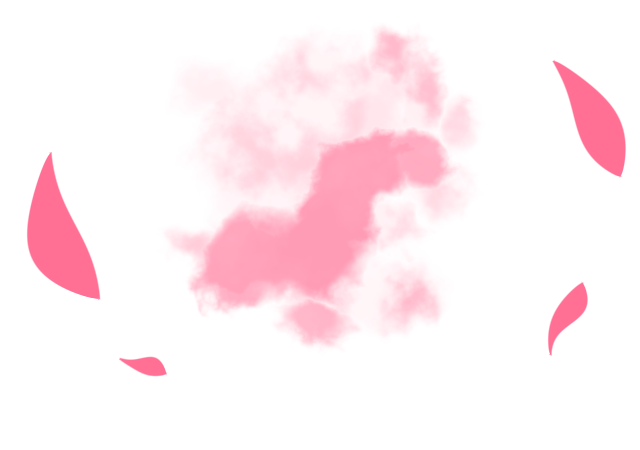
Give the GLSL for this background, as a Shadertoy shader.

```glsl
// A torn pink cloud on white with four loose petals around it.
// The cloud joins soft ellipses in space bent by fractal noise;
// each petal is the area between two bowed edges along an axis.

const float PI = 3.14159;

float hash(vec2 cell) {
    vec3 q = fract(vec3(cell.xyx) * 0.1031);
    q += dot(q, q.yzx + 33.33);
    return fract((q.x + q.y) * q.z);
}

float noise(vec2 p) {
    vec2 i = floor(p), f = fract(p);
    f = f * f * (3.0 - 2.0 * f);
    return mix(mix(hash(i), hash(i + vec2(1, 0)), f.x),
               mix(hash(i + vec2(0, 1)), hash(i + vec2(1, 1)), f.x), f.y);
}

float fbm(vec2 p) {
    float sum = 0.0, weight = 0.5;
    for (int i = 0; i < 5; i++) {
        sum += weight * noise(p);
        p = mat2(1.6, 1.2, -1.2, 1.6) * p + 7.3;
        weight *= 0.5;
    }
    return sum;
}

// Rounded ridges that give the cloud its curled rims
float billow(vec2 p) {
    float sum = 0.0, weight = 0.5;
    for (int i = 0; i < 4; i++) {
        sum += weight * abs(2.0 * noise(p) - 1.0);
        p = mat2(1.6, 1.2, -1.2, 1.6) * p + 3.1;
        weight *= 0.5;
    }
    return sum;
}

// Soft ellipse: opaque core, fading across its rim
float puff(vec2 p, vec2 centre, vec2 radius, float softness) {
    float d = length((p - centre) / radius);
    return 1.0 - smoothstep(1.0 - softness, 1.0 + softness, d);
}

float cloud(vec2 p) {
    vec2 bend = vec2(fbm(p * 9.0), fbm(p * 9.0 + 41.0)) - 0.48;
    float curl = billow(p * 17.0 + 5.0) - 0.35;
    vec2 q = p + 0.11 * bend + 0.05 * curl * normalize(p - vec2(0.74, 0.56) + 1e-4);

    // Pale veils, thinned by noise
    float veil = 0.36 * puff(q, vec2(0.58, 0.64), vec2(0.13, 0.16), 0.30);
    veil = max(veil, 0.34 * puff(q, vec2(0.71, 0.78), vec2(0.13, 0.12), 0.35));
    veil = max(veil, 0.20 * puff(q, vec2(0.87, 0.75), vec2(0.10, 0.10), 0.40));
    veil = max(veil, 0.55 * puff(q, vec2(0.875, 0.87), vec2(0.06, 0.05), 0.50));
    veil = max(veil, 0.50 * puff(q, vec2(0.93, 0.79), vec2(0.045, 0.09), 0.50));
    veil = max(veil, 0.30 * puff(q, vec2(1.025, 0.72), vec2(0.042, 0.038), 0.60));
    veil = max(veil, 0.30 * puff(q, vec2(0.97, 0.59), vec2(0.07, 0.07), 0.50));
    veil = max(veil, 0.45 * puff(q, vec2(0.89, 0.48), vec2(0.07, 0.045), 0.35));
    veil = max(veil, 0.58 * puff(q, vec2(0.90, 0.352), vec2(0.06, 0.055), 0.75));
    veil = max(veil, 0.30 * puff(q, vec2(0.81, 0.35), vec2(0.11, 0.07), 0.45));
    veil = max(veil, 0.13 * puff(q, vec2(0.49, 0.79), vec2(0.08, 0.05), 0.60));
    veil = max(veil, 0.40 * puff(q, vec2(0.435, 0.475), vec2(0.05, 0.03), 0.70));
    veil *= mix(0.30, 1.25, smoothstep(0.28, 0.65, fbm(p * 11.0 + 19.0)));

    // Dense band rising from lower left to upper right
    float core = puff(q, vec2(0.555, 0.415), vec2(0.105, 0.10), 0.28);
    core = max(core, puff(q, vec2(0.69, 0.445), vec2(0.12, 0.11), 0.32));
    core = max(core, puff(q, vec2(0.76, 0.55), vec2(0.10, 0.10), 0.28));
    core = max(core, puff(q, vec2(0.815, 0.62), vec2(0.13, 0.08), 0.25));
    core = max(core, 0.85 * puff(q, vec2(0.94, 0.64), vec2(0.075, 0.07), 0.28));
    core = max(core, 0.85 * puff(q, vec2(0.55, 0.35), vec2(0.075, 0.05), 0.35));
    core = max(core, 0.75 * puff(q, vec2(0.70, 0.28), vec2(0.065, 0.05), 0.45));
    core *= 0.78 + 0.36 * fbm(p * 8.0 + 2.0);
    return clamp(max(core, veil), 0.0, 1.0);
}

// Petal from root to tip; each edge holds its bow (x) and its lean (y)
float petal(vec2 p, vec2 root, vec2 tip, vec2 lowEdge, vec2 highEdge) {
    vec2 axis = tip - root;
    float span = length(axis);
    axis /= span;
    float along = dot(p - root, axis) / span;
    float across = dot(p - root, vec2(-axis.y, axis.x));
    float t = clamp(along, 0.0, 1.0);
    float bow = pow(max(sin(PI * t), 0.0), 0.8), lean = cos(PI * t);
    float low = bow * (lowEdge.x + lowEdge.y * lean);
    float high = bow * (highEdge.x + highEdge.y * lean);
    float d = max(low - across, across - high);
    d = max(d, (abs(along - 0.5) - 0.5) * span) - 0.002;
    float pixel = 1.0 / iResolution.y;
    return 1.0 - smoothstep(-pixel, pixel, d);
}

void mainImage(out vec4 fragColor, in vec2 fragCoord) {
    vec2 p = fragCoord / iResolution.y;
    p.x += 0.5 * (1.4222 - iResolution.x / iResolution.y);

    vec3 color = mix(vec3(1.0), vec3(1.0, 0.61, 0.71), cloud(p));

    float petals = petal(p, vec2(0.113, 0.659), vec2(0.220, 0.337), vec2(-0.109, 0.024), vec2(0.0, -0.018));
    petals = max(petals, petal(p, vec2(1.231, 0.863), vec2(1.378, 0.609), vec2(-0.026, 0.024), vec2(0.059, -0.013)));
    petals = max(petals, petal(p, vec2(1.224, 0.213), vec2(1.294, 0.370), vec2(-0.015, 0.030), vec2(0.028, 0.002)));
    petals = max(petals, petal(p, vec2(0.268, 0.202), vec2(0.368, 0.170), vec2(-0.013, 0.004), vec2(0.019, -0.017)));
    fragColor = vec4(mix(color, vec3(1.0, 0.44, 0.58), petals), 1.0);
}
```
